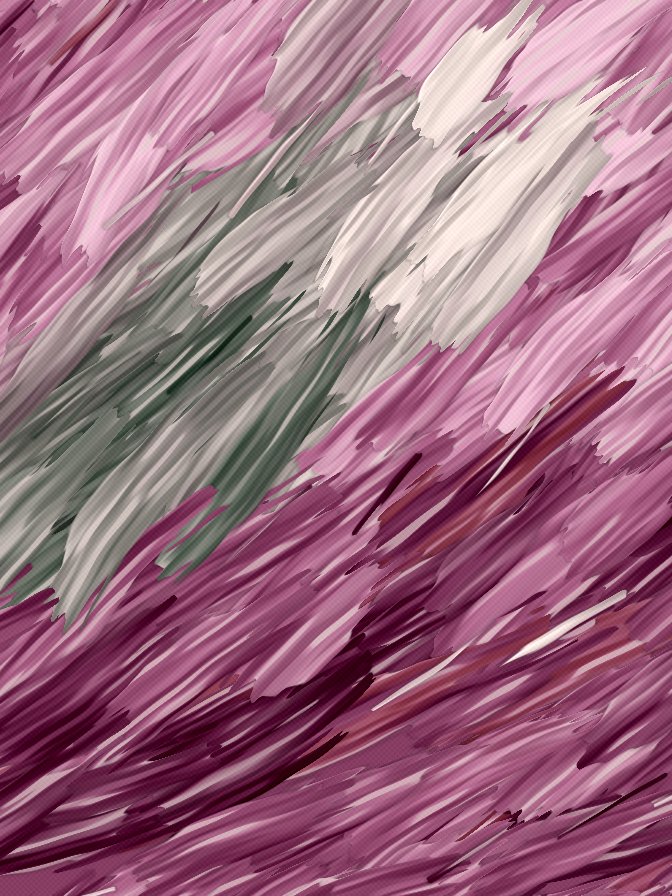
This texture is drawn by a WebGL 2 fragment shader. Its source:

```glsl
#version 300 es
precision highp float;
// Thick diagonal brush strokes in plum, pink, sage and cream on woven canvas.
// Scattered strokes are laid in order; each takes its paint from the region
// around its centre and its bristle marks from stretched cellular noise.

uniform vec2 u_resolution;
out vec4 fragColor;

const vec3 PLUM  = vec3(0.45, 0.16, 0.31);
const vec3 ROSE  = vec3(0.68, 0.38, 0.53);
const vec3 PINK  = vec3(0.85, 0.62, 0.73);
const vec3 SAGE  = vec3(0.34, 0.39, 0.34);
const vec3 STONE = vec3(0.60, 0.57, 0.55);
const vec3 CREAM = vec3(0.85, 0.79, 0.77);
const vec3 RUST  = vec3(0.60, 0.21, 0.24);

const int   STROKES = 150;
const vec2  LONG_RANGE = vec2(0.12, 0.23);    // half lengths
const vec2  WIDE_RANGE = vec2(0.026, 0.054);  // half widths
const float LOW_ANGLE = 0.48;
const float HIGH_ANGLE = 0.80;
const float BRISTLE_TONE = 0.85;
const float BRISTLE_RELIEF = 0.20;
const float WEAVE_COUNT = 165.0;
const float WEAVE_DEPTH = 0.022;

vec3 hash3(float n) {
    vec3 q = fract(vec3(n) * vec3(0.1031, 0.1030, 0.0973));
    q += dot(q, q.yzx + 33.33);
    return fract((q.xxy + q.yzz) * q.zyx);
}

// Cellular noise whose cell tones melt into each other.
float softCells(vec2 p) {
    vec2 cell = floor(p);
    float total = 0.0, weight = 0.0;
    for (int y = -1; y <= 1; y++)
    for (int x = -1; x <= 1; x++) {
        vec2 corner = cell + vec2(x, y);
        vec3 h = hash3(corner.x * 17.31 + corner.y * 3.77 + 500.0);
        vec2 d = corner + h.xy - p;
        float w = exp(-7.0 * dot(d, d));
        total += w * h.z;
        weight += w;
    }
    return total / weight;
}

// Layered sines: a slow wobble for edges and bristle paths.
float wobble(float x, float seed) {
    return sin(x * 13.0 + seed) + 0.5 * sin(x * 31.0 + seed * 2.3)
         + 0.25 * sin(x * 83.0 + seed * 4.1);
}

// Paint at a place: x is the share of the sage family, y the tone.
vec2 regionPaint(vec2 c, float r) {
    float diagonal = c.y - c.x, along = c.x + c.y;
    float low = 1.0 - smoothstep(-0.03, 0.03, c.y - 0.33 - 0.3 * c.x);
    float sage = smoothstep(0.11, 0.16, diagonal) * (1.0 - smoothstep(0.54, 0.59, diagonal));
    sage *= (1.0 - low) * (1.0 - smoothstep(1.47, 1.53, along));
    float pinkTone = mix(0.45 + 0.65 * r, -0.2 + 0.75 * r, low);
    float sageTone = -0.15 + 0.75 * smoothstep(0.6, 1.3, along) + 0.6 * r;
    return vec2(sage, mix(pinkTone, sageTone, sage));
}

vec3 ramp(vec3 dark, vec3 mid, vec3 light, float t) {
    return t < 0.5 ? mix(dark, mid, 2.0 * t) : mix(mid, light, 2.0 * t - 1.0);
}

vec3 paintColour(vec2 paint) {
    float tone = clamp(paint.y, -0.4, 1.2);
    return mix(ramp(PLUM, ROSE, PINK, tone), ramp(SAGE, STONE, CREAM, tone),
               clamp(paint.x, 0.0, 1.0));
}

void main() {
    vec2 p = gl_FragCoord.xy / u_resolution.y;
    float aspect = u_resolution.x / u_resolution.y;
    float soft = 0.7 / u_resolution.y + 0.0004;
    vec3 colour = paintColour(regionPaint(p, 0.5));

    for (int i = 0; i < STROKES; i++) {
        float n = float(i), age = n / float(STROKES);
        vec3 h = hash3(n + 3.7), k = hash3(n + 411.3);
        bool sliver = age > 0.45 && i % 3 == 0;

        // Placement, size and bend
        vec2 spread = fract(0.5 + n * vec2(0.7549, 0.5698));
        vec2 centre = mix(vec2(-0.1), vec2(aspect, 1.0) + 0.1, spread);
        float angle = mix(LOW_ANGLE, HIGH_ANGLE, smoothstep(0.15, 0.5, centre.y));
        angle += (h.x - 0.5) * 0.3;
        vec2 axis = vec2(cos(angle), sin(angle));
        vec2 q = p - centre;
        q = vec2(dot(q, axis), dot(q, vec2(-axis.y, axis.x)));
        q.y += (k.x - 0.5) * 1.1 * q.x * q.x + 0.0016 * wobble(q.x, n);
        vec2 size = vec2(mix(LONG_RANGE.x, LONG_RANGE.y, h.y), mix(WIDE_RANGE.x, WIDE_RANGE.y, h.z));
        size *= mix(1.25, 0.75, age);
        if (sliver) size *= vec2(0.5, 0.11);
        float radius = size.y * 0.8;
        vec2 box = abs(q) - size + radius;
        float d = length(max(box, 0.0)) + min(max(box.x, box.y), 0.0) - radius;
        if (d > 0.01) continue;

        // Bristles, with a dry tail and split edges
        float coarse = softCells(vec2(q.x * 4.0, q.y * 65.0) + n * 7.0) - 0.5;
        float fine = softCells(vec2(q.x * 11.0, q.y * 190.0) + n * 5.0) - 0.5;
        float tail = smoothstep(0.1, 1.0, abs(q.x + 0.2 * size.x) / size.x);
        d += (0.5 + coarse + fine) * tail * min(0.05, size.y) + 0.003 * fine;
        float cover = 1.0 - smoothstep(-soft, soft, d);

        // Paint picked up by the brush
        vec2 paint = regionPaint(centre + (k.yz - 0.5) * 0.07, k.x);
        if (sliver) paint = k.y < 0.5 ? vec2(0.8, 1.1) : vec2(paint.x, paint.y - 0.45);
        paint += vec2(0.35 * coarse, BRISTLE_TONE * (0.55 * coarse + 0.45 * fine));
        vec3 stroke = paintColour(paint);
        float rust = step(0.72, k.z) * (1.0 - paint.x) * (1.0 - smoothstep(0.2, 0.6, paint.y));
        stroke = mix(stroke, RUST, 0.6 * clamp(rust, 0.0, 1.0) * smoothstep(-0.2, 0.3, coarse));

        // Relief: lit upper rim, shaded lower rim, pale crests
        float rim = smoothstep(-0.006, 0.0, d) * (1.0 - tail);
        stroke += BRISTLE_RELIEF * fine + 0.10 * rim * sign(q.y);
        stroke = mix(stroke, CREAM, 0.6 * smoothstep(0.27, 0.42, fine + 0.12 * rim));
        colour *= 1.0 - 0.14 * (1.0 - smoothstep(0.0, 0.005, d));
        colour = mix(colour, stroke, cover);
    }

    // Canvas weave
    vec2 thread = sin(p * WEAVE_COUNT * 6.2832);
    colour += WEAVE_DEPTH * thread.x * thread.y;
    fragColor = vec4(clamp(colour, 0.0, 1.0), 1.0);
}
```
